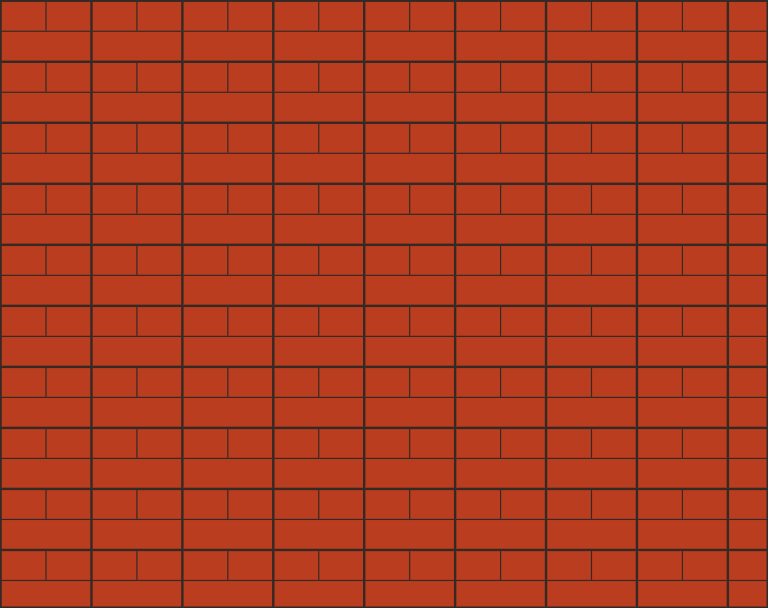
Give the GLSL for this pattern, as a WebGL 1 fragment shader.

```glsl
precision highp float;
// Flat red brick wall: each tile holds two half bricks above one full brick.

uniform vec2 u_resolution;

// Share of a pixel covered by a line of the given width at distance d.
float lineCoverage(float d, float width, float pixel) {
  float inner = max(d - 0.5 * pixel, -0.5 * width);
  float outer = min(d + 0.5 * pixel, 0.5 * width);
  return clamp((outer - inner) / pixel, 0.0, 1.0);
}

// Distance to the nearest multiple of the period.
float repeatDistance(float x, float period) {
  return abs(fract(x / period + 0.5) - 0.5) * period;
}

void main() {
  // Canvas height is one unit, measured from the top left corner.
  float pixel = 1.0 / u_resolution.y;
  vec2 canvas = u_resolution * pixel;
  vec2 p = vec2(gl_FragCoord.x, u_resolution.y - gl_FragCoord.y) * pixel;
  vec2 tile = vec2(0.14953, 0.10037);
  vec2 q = p - vec2(0.0009, 0.0012);

  // Wide joints between tiles.
  float joint = max(lineCoverage(repeatDistance(q.x, tile.x), 0.004, pixel),
                    lineCoverage(repeatDistance(q.y, tile.y), 0.004, pixel));

  // Thin joints: one across the middle, one splitting the upper course.
  vec2 middle = q - 0.5 * tile;
  float across = lineCoverage(repeatDistance(middle.y, tile.y), 0.002, pixel);
  float split = lineCoverage(repeatDistance(middle.x, tile.x), 0.002, pixel);
  float row = fract(q.y / tile.y) * tile.y;
  float upper = clamp((0.5 * tile.y - row) / pixel + 0.5, 0.0, 1.0);
  joint = max(joint, max(across, split * upper));

  // Dark rim along the canvas edges.
  vec2 edge = min(p, canvas - p);
  joint = max(joint, lineCoverage(min(edge.x, edge.y), 0.005, pixel));

  vec3 brick = vec3(0.73, 0.24, 0.125);
  vec3 mortar = vec3(0.21, 0.16, 0.14);
  gl_FragColor = vec4(mix(brick, mortar, joint), 1.0);
}
```
